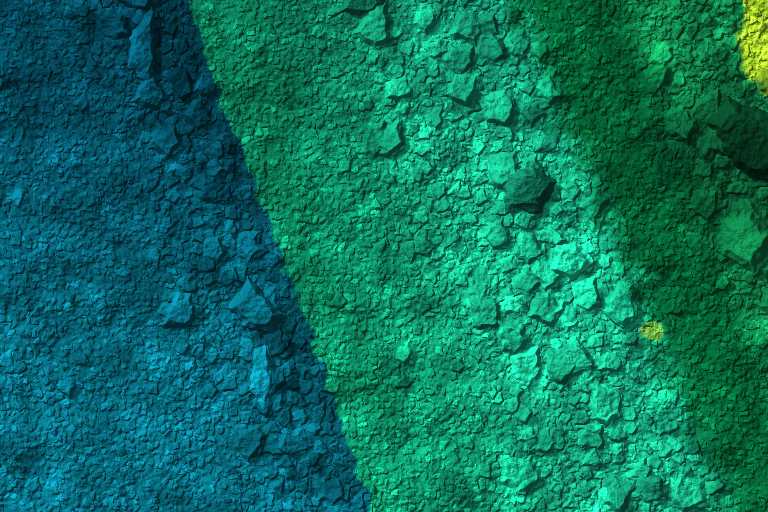
Reproduce this texture procedurally as a Shadertoy shader.

```glsl
#define RELIEF 0.8
#define GRAIN_CELL 0.0125
#define PEBBLE_CELL 0.029
#define CHUNK_CELL 0.062
#define SHADOW_REACH 0.017
#define AMBIENT 0.36
#define EXPOSURE 1.04
#define CLUMPING 0.75

const vec3 LIGHT = vec3(-0.52, 0.5, 0.69);

float hash(vec2 p) {
    vec3 q = fract(vec3(p.xyx) * 0.1031);
    q += dot(q, q.yzx + 33.33);
    return fract((q.x + q.y) * q.z);
}

float noise(vec2 p) {
    vec2 i = floor(p), f = fract(p);
    f = f * f * (3.0 - 2.0 * f);
    return mix(mix(hash(i), hash(i + vec2(1, 0)), f.x),
               mix(hash(i + vec2(0, 1)), hash(i + vec2(1, 1)), f.x), f.y);
}

float fbm(vec2 p) {
    float sum = 0.0, weight = 0.5;
    for (int i = 0; i < 4; i++) {
        sum += weight * noise(p);
        p = mat2(1.6, 1.2, -1.2, 1.6) * p + 7.3;
        weight *= 0.5;
    }
    return sum;
}

// Signed offsets from the blue rim and from the deep green furrow
float fromRim(vec2 p) { return p.x - 0.73 + 0.37 * p.y; }
float fromFurrow(vec2 p) { return p.x - 1.51 + 0.42 * p.y; }

// How coarse the powder is at each place
float coarseness(vec2 p) {
    float rim = fromRim(p), furrow = fromFurrow(p);
    float blue = 1.3 * smoothstep(-0.3, -0.1, rim) * step(rim, -0.012);
    float teal = smoothstep(0.15, 0.5, rim) * (1.0 - smoothstep(-0.13, -0.05, furrow));
    return max(max(blue, teal), smoothstep(0.06, 0.14, furrow));
}

// Height of a flat-topped stone cut by five random sides
float stone(vec2 d, float size, float seed) {
    if (dot(d, d) > 2.2 * size * size) return 0.0;
    float edge = -1.0;
    for (int i = 0; i < 5; i++) {
        float k = float(i);
        float angle = 1.2566 * (k + 0.7 * hash(vec2(seed, k)));
        float reach = size * mix(0.65, 1.0, hash(vec2(k + 9.0, seed)));
        edge = max(edge, dot(d, vec2(cos(angle), sin(angle))) / reach);
    }
    float inside = max(1.0 - edge, 0.0);
    vec2 tilt = vec2(hash(vec2(seed, 21.0)), hash(vec2(seed, 37.0))) - 0.5;
    return max(size * min(inside * 1.5, 0.5) + dot(d, tilt) * 0.55 * min(inside * 4.0, 1.0), 0.0);
}

// Surface holds height and tone; the higher stone wins
void scatter(inout vec2 surface, vec2 p, float cell, float base, float gain, float seed) {
    vec2 home = floor(p / cell);
    for (int j = -1; j <= 1; j++)
    for (int i = -1; i <= 1; i++) {
        vec2 id = home + vec2(i, j) + seed;
        float pick = hash(id);
        vec2 centre = (id - seed + 0.15 + 0.7 * vec2(hash(id + 51.0), hash(id + 83.0))) * cell;
        if (pick > base + gain * coarseness(centre)) continue;
        float size = cell * mix(0.34, 0.68, hash(id + 17.0));
        float h = stone(p - centre, size, pick * 91.0);
        if (h > surface.x) surface = vec2(h, mix(0.8, 1.16, hash(id + 29.0)));
    }
}

void slab(inout vec2 surface, vec2 p, vec2 centre, vec2 size, float turn, float tone) {
    float c = cos(turn), s = sin(turn);
    vec2 d = mat2(c, -s, s, c) * (p - centre);
    float h = stone(d * vec2(1.0, size.x / size.y), size.x, centre.x * 57.0);
    if (h > 0.0 && h + 0.012 > surface.x) surface = vec2(h + 0.012, tone);
}

vec2 powder(vec2 p) {
    vec2 surface = vec2(0.0, 0.9);
    float grit = fbm(p * 130.0);
    p += 0.008 * (vec2(noise(p * 80.0), noise(p * 80.0 + 40.0)) - 0.5);
    scatter(surface, p, GRAIN_CELL, 0.75, 0.0, 100.0);
    scatter(surface, p, PEBBLE_CELL, 0.05, 0.6, 300.0);
    scatter(surface, p, CHUNK_CELL, 0.0, 0.42, 500.0);
    // Large slabs
    slab(surface, p, vec2(0.283, 0.90), vec2(0.032, 0.075), 0.0, 1.35);
    slab(surface, p, vec2(0.50, 0.395), vec2(0.05, 0.055), 0.4, 1.2);
    slab(surface, p, vec2(0.51, 0.26), vec2(0.027, 0.065), 0.1, 1.35);
    slab(surface, p, vec2(1.035, 0.633), vec2(0.055, 0.052), 0.2, 0.64);
    slab(surface, p, vec2(1.113, 0.488), vec2(0.047, 0.04), 0.3, 1.25);
    slab(surface, p, vec2(1.22, 0.404), vec2(0.031, 0.055), -0.2, 1.1);
    slab(surface, p, vec2(1.455, 0.53), vec2(0.05, 0.06), 0.5, 1.15);
    slab(surface, p, vec2(1.465, 0.72), vec2(0.07, 0.11), 0.6, 0.62);
    surface.x += 0.008 * grit + 0.03 * fbm(p * 14.0);
    return surface;
}

vec3 pigment(vec2 p) {
    float wobble = 0.05 * (fbm(p * 28.0) - 0.47);
    float rim = fromRim(p) + wobble, furrow = fromFurrow(p) + wobble * 2.0;
    vec3 blue = mix(vec3(0.03, 0.45, 0.53), vec3(0.02, 0.30, 0.38), smoothstep(0.2, 0.95, p.y));
    blue *= mix(1.0, 0.8, smoothstep(-0.22, -0.02, rim));
    vec3 teal = mix(vec3(0.05, 0.58, 0.41), vec3(0.10, 0.74, 0.56), smoothstep(0.08, 0.45, rim));
    teal *= mix(1.03, 0.84, smoothstep(0.35, 1.0, p.y));
    vec3 green = mix(vec3(0.02, 0.41, 0.22), vec3(0.07, 0.54, 0.31), smoothstep(0.05, 0.17, furrow));
    // Shade around the slab on the right
    green *= 1.0 - 0.4 * exp(-30.0 * dot(p - vec2(1.46, 0.68), p - vec2(1.46, 0.68)));
    vec3 colour = mix(teal, green, smoothstep(-0.15, -0.03, furrow));
    colour = mix(blue, colour, smoothstep(-0.004, 0.004, rim));
    // Yellow heap in the corner and a small yellow crumb
    float heap = length((p - vec2(1.53, 0.93)) * vec2(1.0, 0.75)) + wobble * 1.6;
    colour = mix(colour, vec3(0.60, 0.76, 0.16), 1.0 - smoothstep(0.075, 0.1, heap));
    float crumb = length(p - vec2(1.275, 0.353)) + wobble * 0.5;
    return mix(colour, vec3(0.50, 0.81, 0.32), 1.0 - smoothstep(0.014, 0.022, crumb));
}

void mainImage(out vec4 fragColor, in vec2 fragCoord) {
    vec2 p = fragCoord / iResolution.y;
    p.x *= 1.5 * iResolution.y / iResolution.x;
    float e = 0.0024;
    vec2 here = powder(p);
    float right = powder(p + vec2(e, 0.0)).x, above = powder(p + vec2(0.0, e)).x;
    vec3 normal = normalize(vec3(RELIEF * (here.x - vec2(right, above)) / e, 1.0));
    float diffuse = max(dot(normal, LIGHT), 0.0) / LIGHT.z;
    // Soft shadow from higher stones toward the light
    float blocker = powder(p + normalize(LIGHT.xy) * SHADOW_REACH).x;
    float shadow = 1.0 - 0.65 * smoothstep(0.002, 0.018, blocker - here.x);
    float light = AMBIENT + (1.0 - AMBIENT) * diffuse * shadow;
    light *= 1.0 + CLUMPING * (fbm(p * 17.0 + 3.0) - 0.47);
    vec3 colour = pigment(p) * here.y * light * EXPOSURE;
    fragColor = vec4(clamp(colour, 0.0, 1.0), 1.0);
}
```
